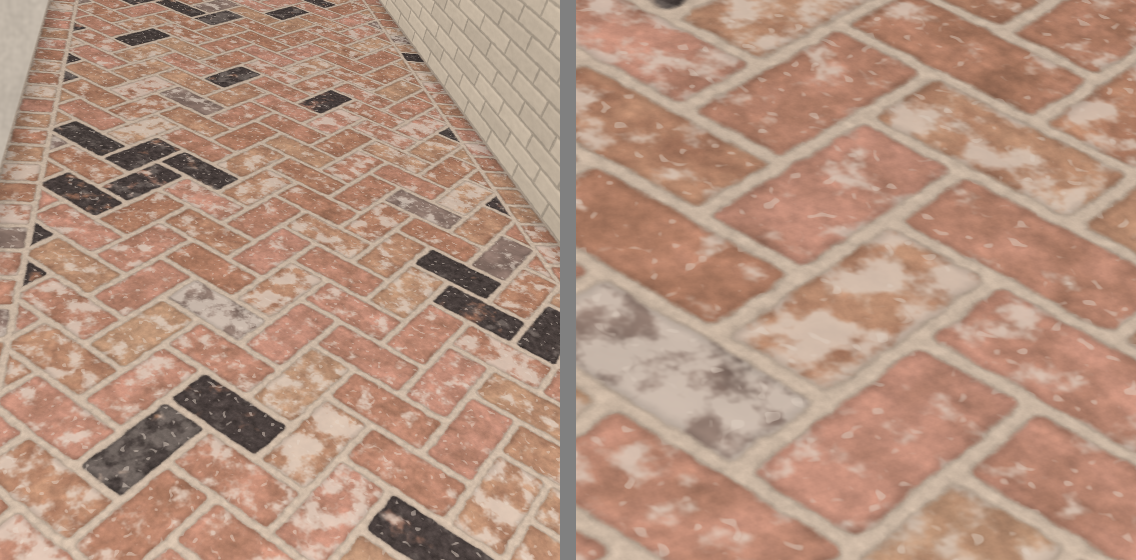
Left: the whole. Right: its middle third, enlarged.
A three.js fragment shader for this texture:

```glsl
varying vec2 vUv;

#define VANISH vec2(0.254, 1.572)
#define CAMERA vec2(0.014, 0.84)
#define TILT 0.2
#define BRICK 0.0838
#define MORTAR 0.075
#define LEFT_WALL -0.276
#define LEFT_EDGE -0.195
#define RIGHT_EDGE 0.8
#define RIGHT_WALL 0.87
#define EDGE_PITCH 0.078
#define SOOT_SHARE 0.1
#define WHITEWASH 0.3

const vec3 TERRACOTTA = vec3(0.67, 0.48, 0.385);
const vec3 ROSE = vec3(0.74, 0.54, 0.465);
const vec3 TAN = vec3(0.72, 0.57, 0.46);
const vec3 ASH = vec3(0.52, 0.45, 0.42);
const vec3 CHARCOAL = vec3(0.25, 0.225, 0.22);
const vec3 LIME = vec3(0.87, 0.81, 0.755);
const vec3 JOINT = vec3(0.79, 0.71, 0.635);
const vec3 PAINT = vec3(0.75, 0.69, 0.615);
const vec3 PLASTER = vec3(0.78, 0.735, 0.68);

vec2 hash2(vec2 p) {
  vec2 k = vec2(dot(p, vec2(127.1, 311.7)), dot(p, vec2(269.5, 183.3)));
  return fract(sin(k) * 43758.5);
}

float gradDot(vec2 cell, vec2 f, vec2 corner) {
  return dot(hash2(cell + corner) * 2.0 - 1.0, f - corner);
}

float noise(vec2 p) {
  vec2 i = floor(p), f = p - i;
  vec2 s = f * f * f * (f * (f * 6.0 - 15.0) + 10.0);
  float low = mix(gradDot(i, f, vec2(0.0)), gradDot(i, f, vec2(1.0, 0.0)), s.x);
  float high = mix(gradDot(i, f, vec2(0.0, 1.0)), gradDot(i, f, vec2(1.0)), s.x);
  return mix(low, high, s.y);
}

float fbm(vec2 p) {
  float sum = 0.0, amp = 0.6;
  for (int i = 0; i < 4; i++) {
    sum += amp * noise(p);
    p = mat2(1.6, 1.2, -1.2, 1.6) * p + 3.7;
    amp *= 0.55;
  }
  return sum;
}

float box(vec2 p, vec2 halfSize) {
  vec2 d = abs(p) - halfSize + 0.07;
  return length(max(d, 0.0)) + min(max(d.x, d.y), 0.0) - 0.07;
}

// Fired clay with soot, ash and limewash, varied by brick
vec3 brickFace(vec2 id, vec2 p) {
  vec2 a = hash2(id + 4.3), b = hash2(id + 19.7);
  p += floor(a * 60.0);
  float cloud = fbm(p * 1.7), grain = fbm(p * 7.0 + 9.0);
  vec3 c = mix(TERRACOTTA, a.x < 0.5 ? ROSE : TAN, clamp(a.y + cloud, 0.0, 1.0));
  c *= 1.0 + 0.3 * cloud + 0.22 * grain;
  float ashy = step(SOOT_SHARE, b.x) * step(b.x, SOOT_SHARE + 0.09);
  c = mix(c, ASH * (1.0 + 0.5 * cloud), 0.85 * ashy);
  float soot = step(b.x, SOOT_SHARE) * smoothstep(-0.3, 0.0, cloud + 0.3 * a.x);
  c = mix(c, CHARCOAL * (1.0 + 0.7 * grain), 0.93 * soot);
  float wash = smoothstep(0.08, 0.36, fbm(p * 2.3 + 31.0) + WHITEWASH * b.y * b.y);
  c = mix(c, LIME, wash * (0.75 - 0.5 * soot));
  float flecks = smoothstep(0.22, 0.4, noise(p * 9.0));
  return mix(c, LIME, 0.45 * flecks);
}

// Herringbone field between two straight edge rows
vec3 paving(vec2 g, float soft) {
  float s = 1.4142 * g.x / BRICK - 0.54, t = 1.4142 * g.y / BRICK - 0.17;
  vec2 p = 0.5 * vec2(s - t, s + t);
  vec2 warped = p + 0.035 * vec2(noise(p * 4.0), noise(p * 4.0 + 17.0));
  vec2 id = floor(warped);
  float phase = mod(id.x + id.y, 4.0);
  bool upright = phase > 1.5;
  vec2 axis = upright ? vec2(0.0, 1.0) : vec2(1.0, 0.0);
  id -= axis * mod(phase, 2.0);
  float d = box(warped - id - 0.5 - 0.5 * axis, 0.5 + 0.5 * axis - MORTAR);
  float inside = min(g.x - LEFT_EDGE, RIGHT_EDGE - g.x) / BRICK;
  d = max(d, MORTAR - inside);

  if (inside < 0.0) {
    bool left = g.x < LEFT_EDGE;
    vec2 span = left ? vec2(LEFT_WALL, LEFT_EDGE) : vec2(RIGHT_EDGE, RIGHT_WALL);
    float row = floor(g.y / EDGE_PITCH);
    vec2 center = vec2(0.5 * (span.x + span.y), (row + 0.5) * EDGE_PITCH);
    vec2 size = vec2(span.y - span.x, EDGE_PITCH) / BRICK;
    d = box((g - center) / BRICK + warped - p, 0.5 * size - MORTAR);
    id = vec2(row, left ? 71.0 : 93.0);
  }

  d += 0.045 * fbm(p * 6.0);
  vec3 mortar = JOINT * (1.0 + 0.18 * fbm(p * 8.0));
  mortar *= 1.0 - 0.13 * (1.0 - smoothstep(0.0, 0.055, d));
  vec3 clay = brickFace(id, p) * (1.0 - 0.1 * smoothstep(-0.1, 0.0, d));
  return mix(clay, mortar, smoothstep(-soft, soft, d));
}

// Painted running bond, projected from the ground onto the upright wall
vec3 brickWall(vec2 g) {
  float k = (RIGHT_WALL - CAMERA.x) / max(g.x - CAMERA.x, 0.1);
  float along = CAMERA.y + (g.y - CAMERA.y) * k, course = (1.0 - k) / 0.055;
  vec2 cell = vec2(along / 0.18 + 0.5 * mod(floor(course), 2.0), course);
  vec2 gap = (0.5 - abs(fract(cell) - 0.5)) * vec2(2.8, 1.0);
  float rough = fbm(cell * vec2(6.0, 3.0));
  float joint = 1.0 - smoothstep(0.02, 0.13, min(gap.x, gap.y) + 0.06 * rough);
  float lip = smoothstep(0.7, 0.86, fract(course)) * (1.0 - joint);
  float shade = 0.96 + 0.07 * hash2(floor(cell)).x + 0.07 * rough;
  return PAINT * (shade - 0.15 * joint + 0.05 * lip);
}

void main() {
  // Perspective from the canvas to the ground
  float m = vUv.x - VANISH.x;
  float depth = VANISH.y - vUv.y - TILT * m;
  vec2 ground = vec2(m, 1.84 * (1.0 - 0.1675 * m)) / depth;
  float soft = 0.03 / depth;

  vec3 color = paving(ground, soft);
  color *= mix(1.06, 0.93, vUv.y);
  float nearWall = min(ground.x - LEFT_WALL, RIGHT_WALL - ground.x);
  color *= 0.82 + 0.18 * smoothstep(0.0, 0.06, nearWall);

  vec3 plaster = PLASTER * (0.97 + 0.1 * fbm(vUv * vec2(22.0, 9.0)) + 0.06 * noise(vUv * 90.0));
  float edge = 0.08 * soft;
  color = mix(plaster, color, smoothstep(-edge, edge, ground.x - LEFT_WALL));
  color = mix(color, brickWall(ground), smoothstep(-edge, edge, ground.x - RIGHT_WALL));
  gl_FragColor = vec4(color, 1.0);
}
```
